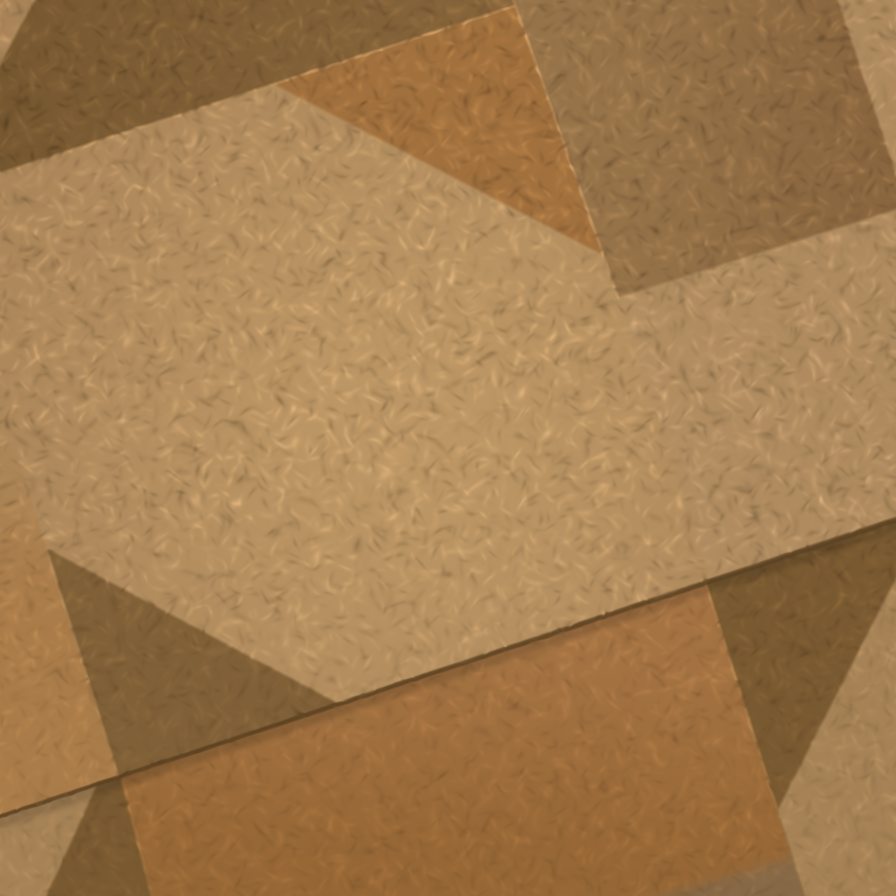
Reproduce this texture procedurally as a three.js fragment shader.

```glsl
varying vec2 vUv;

// Soft mask of the half plane to the left of the ray a -> b
float leftOf(vec2 p, vec2 a, vec2 b, float soft) {
  vec2 d = normalize(b - a);
  float side = d.x * (p.y - a.y) - d.y * (p.x - a.x);
  return smoothstep(-soft, soft, side);
}

// Counterclockwise triangle
float triangle(vec2 p, vec2 a, vec2 b, vec2 c, float soft) {
  return leftOf(p, a, b, soft) * leftOf(p, b, c, soft) * leftOf(p, c, a, soft);
}

float seam(vec2 p, vec2 a, vec2 b, float width) {
  vec2 d = b - a;
  float t = clamp(dot(p - a, d) / dot(d, d), 0.0, 1.0);
  return 1.0 - smoothstep(width * 0.2, width, length(p - a - d * t));
}

vec3 hash3(vec2 cell) {
  vec3 k = vec3(dot(cell, vec2(127.1, 311.7)), dot(cell, vec2(269.5, 183.3)),
    dot(cell, vec2(419.2, 371.9)));
  return fract(sin(k) * 43758.5);
}

// Cellular noise: each cell holds a light or dark stroke, randomly turned
float strokes(vec2 p, float scale, vec2 stretch) {
  vec2 q = p * scale;
  q += 0.25 * sin(q.yx * 1.7 + sin(q * 0.9));
  vec2 cell = floor(q);
  float sum = 0.0;
  for (int y = -1; y <= 1; y++) {
    for (int x = -1; x <= 1; x++) {
      vec2 corner = cell + vec2(float(x), float(y));
      vec3 h = hash3(corner);
      vec2 d = q - corner - h.xy;
      float angle = 6.2832 * fract(h.z * 17.3);
      vec2 axis = vec2(cos(angle), sin(angle));
      vec2 local = vec2(dot(d, axis), axis.x * d.y - axis.y * d.x) / stretch;
      sum += (h.z * 2.0 - 1.0) * exp(-dot(local, local));
    }
  }
  return sum;
}

vec3 upperPanels(vec2 p, float soft) {
  vec2 glow = p - vec2(0.46, 0.54);
  vec3 color = mix(vec3(0.655, 0.51, 0.34), vec3(0.74, 0.59, 0.395), exp(-6.0 * dot(glow, glow)));

  // Pale sheet on the right
  float rightSheet = leftOf(p, vec2(0.69, 0.668), vec2(0.79, 0.36), soft * 2.0);
  color = mix(color, vec3(0.69, 0.55, 0.38), rightSheet * 0.7);

  // Dark strip at the top left
  float strip = leftOf(p, vec2(0.0, 0.807), vec2(0.573, 0.993), soft)
    * leftOf(p, vec2(0.039, 1.0), vec2(0.0, 0.928), soft);
  color = mix(color, mix(vec3(0.465, 0.345, 0.19), vec3(0.53, 0.395, 0.23), p.x * 1.8), strip);

  // Rust wedge tucked under the brown sheet
  float rust = triangle(p, vec2(0.306, 0.906), vec2(0.674, 0.715), vec2(0.576, 0.994), soft);
  color = mix(color, vec3(0.63, 0.44, 0.24), rust);
  float brown = leftOf(p, vec2(0.573, 1.0), vec2(0.69, 0.668), soft)
    * leftOf(p, vec2(0.69, 0.668), vec2(1.0, 0.766), soft)
    * leftOf(p, vec2(1.0, 0.805), vec2(0.935, 1.0), soft);
  color = mix(color, mix(vec3(0.59, 0.45, 0.285), vec3(0.54, 0.40, 0.245),
    smoothstep(0.65, 1.0, p.x)), brown);

  // Warm strip and olive wedge at the left
  float warm = leftOf(p, vec2(0.13, 0.141), vec2(0.052, 0.388), soft);
  color = mix(color, vec3(0.665, 0.485, 0.285), warm * (1.0 - smoothstep(0.3, 0.56, p.y)));
  float wedge = triangle(p, vec2(0.052, 0.388), vec2(0.137, 0.118), vec2(0.4, 0.203), soft);
  return mix(color, vec3(0.50, 0.375, 0.215), wedge);
}

vec3 lowerPanels(vec2 p, float soft) {
  vec3 pale = vec3(0.65, 0.51, 0.335);
  vec3 olive = vec3(0.475, 0.35, 0.19);
  vec3 color = mix(vec3(0.59, 0.405, 0.21), vec3(0.645, 0.45, 0.26), smoothstep(0.02, 0.3, p.y));
  float gray = leftOf(p, vec2(0.885, 0.043), vec2(0.74, 0.0), soft * 4.0);
  color = mix(color, vec3(0.53, 0.41, 0.275), gray);
  float right = leftOf(p, vec2(0.788, 0.349), vec2(0.87, 0.089), soft);
  color = mix(color, olive, right);
  color = mix(color, pale, right * leftOf(p, vec2(1.0, 0.355), vec2(0.87, 0.1), soft));
  color = mix(color, olive, leftOf(p, vec2(0.169, 0.0), vec2(0.132, 0.14), soft));
  return mix(color, pale, leftOf(p, vec2(0.052, 0.0), vec2(0.104, 0.115), soft));
}

void main() {
  float coarse = strokes(vUv, 52.0, vec2(0.5, 0.17));
  float fine = strokes(vUv + 2.7, 84.0, vec2(0.5, 0.2));
  vec2 p = vUv + 0.0012 * vec2(coarse, fine);
  float soft = 0.0028;
  vec2 foldStart = vec2(0.0, 0.089);
  vec2 foldEnd = vec2(1.0, 0.42);
  float above = leftOf(p, foldStart, foldEnd, soft);
  vec3 color = mix(lowerPanels(p, soft), upperPanels(p, soft), above);

  // Worn pale seams
  float ridges = seam(p, vec2(0.0, 0.807), vec2(0.573, 0.993), 0.003)
    + seam(p, vec2(0.573, 1.0), vec2(0.69, 0.668), 0.003)
    + 0.7 * seam(p, vec2(0.052, 0.388), vec2(0.13, 0.141), 0.003)
    + seam(p, vec2(0.788, 0.349), vec2(0.87, 0.089), 0.003)
    + 0.5 * seam(p, vec2(0.137, 0.13), vec2(0.169, 0.0), 0.003);
  float wear = smoothstep(-0.5, 0.4, coarse + fine);
  color += vec3(0.10, 0.085, 0.06) * ridges * wear;

  // Dark fold and its shadow
  float shadow = seam(p, foldStart - vec2(0.0, 0.005), foldEnd - vec2(0.0, 0.005), 0.014);
  color *= 1.0 - 0.14 * shadow * (1.0 - above);
  float fold = seam(p, foldStart, foldEnd, mix(0.0036, 0.005, p.x));
  color = mix(color, vec3(0.33, 0.235, 0.115), fold * (0.65 + 0.2 * wear));

  // Fibrous paper relief, calmer at the bottom
  float relief = mix(0.075, 0.125, smoothstep(0.1, 0.5, p.y));
  color += color * (0.9 * coarse + fine) * relief * vec3(1.0, 1.05, 1.2);
  gl_FragColor = vec4(color, 1.0);
}
```
